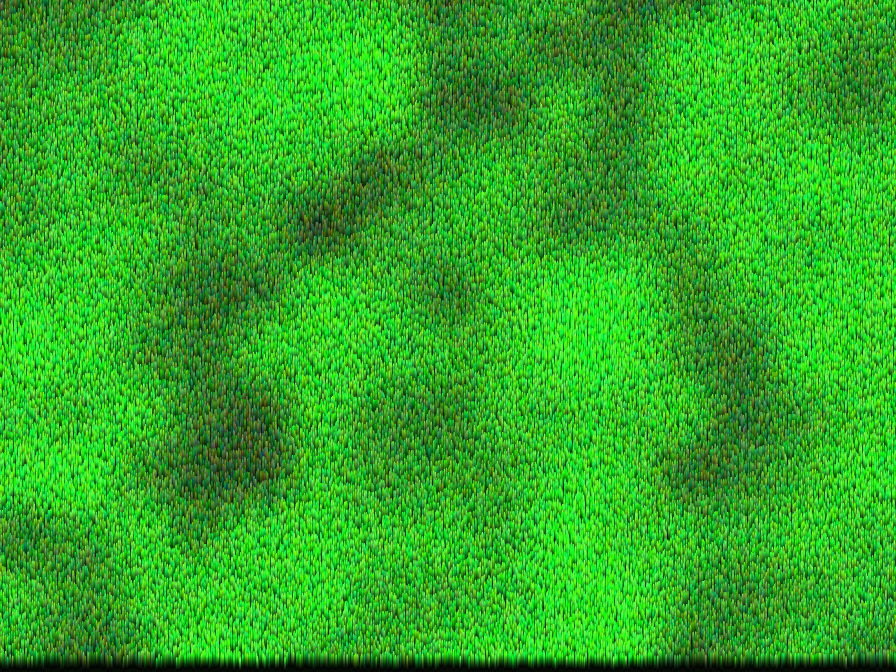
Write a WebGL 1 fragment shader that draws this texture.

```glsl
precision highp float;
// A dense lawn of fine upright grass blades with soft light and dark patches.
uniform vec2 u_resolution;

// Lengths are fractions of the canvas height.
const vec2 CELL = vec2(0.0033, 0.0076);   // one blade grows in each cell
const float BLADE_LENGTH = 0.030;
const float LENGTH_VARIATION = 0.30;
const float BLADE_HALF_WIDTH = 0.0015;
const float LEAN = 0.0009;
const float ROOT_SHADE_POWER = 1.45;
const float TIP_TAPER = 6.0;

const float PATCH_SIZE = 0.19;
const float PATCH_CONTRAST = 1.45;
const float MEAN_GREEN = 1.06;
const float DARKEST_GREEN = 0.42;
const float GREEN_VARIATION = 0.35;
const float RED_TINT = 0.61;
const float BLUE_TINT = 0.45;
const vec3 SOIL = vec3(0.02, 0.05, 0.02);

const int ROWS = 5;   // rows of roots whose blades can reach a point

float hash(vec2 p) {
  return fract(sin(dot(p, vec2(127.1, 311.7))) * 43758.5453);
}

float valueNoise(vec2 p) {
  vec2 cell = floor(p);
  vec2 f = fract(p);
  f = f * f * (3.0 - 2.0 * f);
  float low = mix(hash(cell), hash(cell + vec2(1.0, 0.0)), f.x);
  float high = mix(hash(cell + vec2(0.0, 1.0)), hash(cell + vec2(1.0)), f.x);
  return mix(low, high, f.y);
}

// Broad variation in how lush the lawn is.
float patchGreen(vec2 p) {
  vec2 q = p / PATCH_SIZE + 8.3;
  float n = 0.62 * valueNoise(q) + 0.38 * valueNoise(q * 2.1 + 17.3);
  return max(MEAN_GREEN + PATCH_CONTRAST * (n - 0.5), DARKEST_GREEN);
}

// Colour at the tip; red and blue vary by blade, green also by patch.
vec3 bladeColor(vec2 id, float lushness) {
  float red = RED_TINT * hash(id + 41.3);
  float blue = BLUE_TINT * hash(id + 73.9);
  float green = lushness + GREEN_VARIATION * (hash(id + 19.7) - 0.5);
  return vec3(red, green, blue);
}

// Paints the blade rooted in one cell over the colour behind it.
vec3 paintBlade(vec3 behind, vec2 p, vec2 id, float lushness, float pixel) {
  vec2 jitter = vec2(hash(id + 5.1), hash(id + 11.9));
  vec2 root = (id + vec2(0.25 + 0.5 * jitter.x, jitter.y)) * CELL;
  float len = BLADE_LENGTH * (1.0 - LENGTH_VARIATION * hash(id + 29.3));
  float t = (p.y - root.y) / len;
  float along = clamp(t, 0.0, 1.0);

  float center = root.x + LEAN * (2.0 * hash(id + 57.7) - 1.0) * along;
  float halfWidth = BLADE_HALF_WIDTH * mix(0.5, 1.0, min(1.0, TIP_TAPER * (1.0 - along)));
  float sides = clamp((halfWidth - abs(p.x - center)) / pixel + 0.5, 0.0, 1.0);
  float tip = clamp((1.0 - t) * len / pixel + 0.5, 0.0, 1.0);
  float base = clamp(t * len / pixel + 0.5, 0.0, 1.0);

  vec3 color = bladeColor(id, lushness) * pow(along, ROOT_SHADE_POWER);
  return mix(behind, min(color, 1.0), sides * tip * base);
}

void main() {
  vec2 p = gl_FragCoord.xy / u_resolution.y;
  float pixel = 1.0 / u_resolution.y;
  float lushness = patchGreen(p);
  vec2 here = floor(p / CELL);

  // Paint from the farthest row to the nearest; nothing grows below the edge.
  vec3 color = SOIL;
  for (int row = 0; row < ROWS; row++) {
    float y = here.y - float(row);
    if (y < 0.0) break;
    for (int column = -1; column <= 1; column++) {
      vec2 id = vec2(here.x + float(column), y);
      color = paintBlade(color, p, id, lushness, pixel);
    }
  }
  gl_FragColor = vec4(color, 1.0);
}
```
